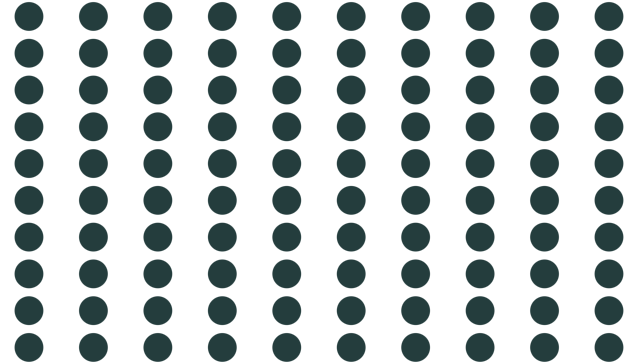
Write a Shadertoy shader that draws this pattern.

```glsl
// Ten by ten grid of dark teal dots on white, set wider across than down.

// Lengths are fractions of the canvas height.
const vec2  GRID_COUNT   = vec2(10.0, 10.0);
const vec2  FIRST_CENTER = vec2(0.0796, 0.0455);
const vec2  SPACING      = vec2(0.17705, 0.10103);
const float DOT_RADIUS   = 0.0395;
const float EDGE_PIXELS  = 0.75;
const vec3  PAPER_COLOR  = vec3(1.0);
const vec3  DOT_COLOR    = vec3(0.14, 0.24, 0.24);

// Signed distance to the nearest dot of the finite grid.
float dotGridDistance(vec2 p) {
    vec2 cell = clamp(round((p - FIRST_CENTER) / SPACING), vec2(0.0), GRID_COUNT - 1.0);
    return length(p - FIRST_CENTER - cell * SPACING) - DOT_RADIUS;
}

void mainImage(out vec4 fragColor, in vec2 fragCoord) {
    vec2 p = fragCoord / iResolution.y;

    // Soften the rim by about one pixel at any size.
    float edge = EDGE_PIXELS / iResolution.y;
    float coverage = 1.0 - smoothstep(-edge, edge, dotGridDistance(p));

    fragColor = vec4(mix(PAPER_COLOR, DOT_COLOR, coverage), 1.0);
}
```
